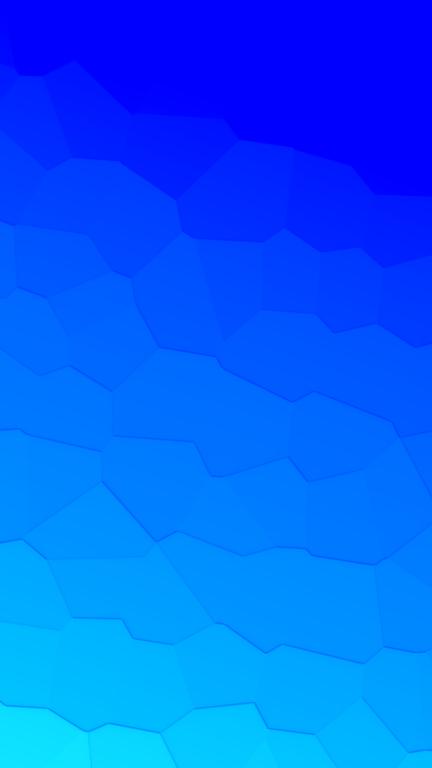
Give the GLSL for this background, as a Shadertoy shader.

```glsl
// A faceted sheet of blue cells, running from deep blue above to cyan at lower left.
// Jittered Voronoi cells sit on a lattice tilted along the colour bands; each cell
// takes most of its tone from its own site, and fine dark seams mark the larger steps.

const float BAND_TILT = 0.35;   // fall of the colour bands per unit of width
const float CELL_SIZE = 0.098;  // lattice spacing in canvas heights
const float JITTER = 0.84;
const float FLATNESS = 0.62;    // share of tone taken from the cell site

vec2 hash2(vec2 cell) {
    vec3 h = fract(cell.xyx * vec3(0.1031, 0.1030, 0.0973));
    h += dot(h, h.yzx + 33.33);
    return fract((h.xx + h.yz) * h.zy);
}

vec2 siteIn(vec2 cell) {
    return cell + 0.5 + JITTER * (hash2(cell + 47.0) - 0.5);
}

// Rotates canvas space so that the first axis follows the colour bands.
vec2 toLattice(vec2 p, float tilt, float size) {
    vec2 along = normalize(vec2(1.0, -tilt));
    vec2 across = vec2(-along.y, along.x);
    return vec2(dot(p, along), dot(p, across)) / size;
}

// Distance below the top-left corner, measured across the bands.
float bandDepth(vec2 q, float tilt, float size) {
    return 1.0 - q.y * size * length(vec2(1.0, tilt));
}

float toneAt(float depth) {
    float ripple = 0.08 * (1.0 - depth) * sin(7.0 * (depth - 0.1));
    return max(0.9 * depth + ripple, 0.0);
}

vec3 blueRamp(float tone) {
    return vec3(0.08 * smoothstep(0.72, 0.98, tone), min(tone, 1.0), 1.0);
}

// Returns the border distance; writes the nearest site and the site beyond the border.
float voronoi(vec2 q, out vec2 site, out vec2 beyond) {
    vec2 base = floor(q);
    float nearest = 1e3;
    for (int j = -2; j <= 2; j++)
    for (int i = -2; i <= 2; i++) {
        vec2 candidate = siteIn(base + vec2(i, j));
        float d = distance(q, candidate);
        if (d < nearest) { nearest = d; site = candidate; }
    }
    float border = 1e3;
    beyond = site;
    for (int j = -2; j <= 2; j++)
    for (int i = -2; i <= 2; i++) {
        vec2 candidate = siteIn(base + vec2(i, j));
        vec2 gap = candidate - site;
        if (dot(gap, gap) < 1e-5) continue;
        float d = dot(0.5 * (site + candidate) - q, normalize(gap));
        if (d < border) { border = d; beyond = candidate; }
    }
    return border;
}

float cellTone(float siteDepth, float localDepth, float flatness) {
    return toneAt(mix(localDepth, siteDepth, flatness));
}

void mainImage(out vec4 fragColor, in vec2 fragCoord) {
    vec2 q = toLattice(fragCoord / iResolution.y, BAND_TILT, CELL_SIZE);
    vec2 site, beyond;
    float border = voronoi(q, site, beyond) * CELL_SIZE;
    float pixel = 1.0 / iResolution.y;

    // Facet tones, blended across the border for a smooth edge.
    float here = bandDepth(q, BAND_TILT, CELL_SIZE);
    float ownDepth = bandDepth(site, BAND_TILT, CELL_SIZE);
    float otherDepth = bandDepth(beyond, BAND_TILT, CELL_SIZE);
    float own = cellTone(ownDepth, here, FLATNESS);
    float other = cellTone(otherDepth, here, FLATNESS);
    float tone = mix(other, own, smoothstep(-0.7 * pixel, 0.7 * pixel, border));

    // Thin seam with a faint soft shadow, stronger where the facets differ.
    float contrast = smoothstep(0.02, 0.13, abs(ownDepth - otherDepth));
    float seam = 1.0 - smoothstep(0.0, 0.0008 + pixel, border);
    float shadow = exp(-border / 0.004);
    tone *= 1.0 - contrast * (0.22 * seam + 0.05 * shadow);

    fragColor = vec4(blueRamp(tone), 1.0);
}
```
